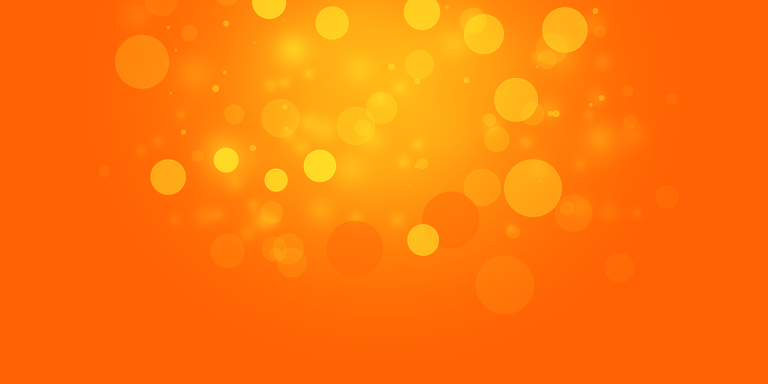
A WebGL 1 fragment shader for this background:

```glsl
precision highp float;
// Golden bokeh discs and soft light spots over a warm orange glow.

uniform vec2 u_resolution;

#define ORANGE vec3(1.0, 0.375, 0.01)
#define GOLD vec3(1.0, 0.73, 0.09)
#define YELLOW vec3(1.0, 0.90, 0.16)
#define EMBER vec3(1.0, 0.41, 0.02)
#define GLOW_CENTER vec2(0.0, 0.76)
#define GLOW_SIZE vec2(0.46, 0.42)
#define SPOT_COUNT 56
#define DISC_COUNT 34
#define DOT_COUNT 30
#define RIM_WIDTH 0.004

// Three pseudo-random values in 0..1 from one seed.
vec3 hash3(float seed) {
  vec3 q = fract(vec3(seed) * vec3(0.1031, 0.1130, 0.0973));
  q += dot(q, q.yzx + 33.33);
  return fract((q.xxy + q.yzz) * q.zyx);
}

vec2 gradientAt(vec2 cell) {
  float angle = 6.2832 * hash3(dot(cell, vec2(17.0, 59.0)) + 301.0).x;
  return vec2(cos(angle), sin(angle));
}

float gradientNoise(vec2 p) {
  vec2 i = floor(p), f = fract(p);
  vec2 u = f * f * f * (f * (f * 6.0 - 15.0) + 10.0);
  vec2 e = vec2(1.0, 0.0);
  float low = mix(dot(gradientAt(i), f), dot(gradientAt(i + e), f - e), u.x);
  float high = mix(dot(gradientAt(i + e.yx), f - e.yx),
                   dot(gradientAt(i + 1.0), f - 1.0), u.x);
  return mix(low, high, u.y);
}

float glow(vec2 p) {
  vec2 d = (p - GLOW_CENTER) / GLOW_SIZE;
  return max(exp(-dot(d, d)) - 0.03, 0.0);
}

// Scattered position: x spread about the middle, y hanging from the top.
vec2 scatter(vec3 h, float width, float drop) {
  return vec2((h.x * 2.0 - 1.0) * width, 1.02 - h.y * drop);
}

// Translucent disc with a slightly stronger rim.
void disc(inout vec3 color, vec2 p, vec2 center, float radius, vec3 tint, float alpha) {
  float d = length(p - center) - radius;
  float aa = 0.75 / u_resolution.y;
  float fill = 1.0 - smoothstep(-aa, aa, d);
  float rim = smoothstep(-RIM_WIDTH, 0.0, d);
  color = mix(color, tint, fill * alpha * (1.0 + 0.3 * rim));
}

void main() {
  vec2 p = (gl_FragCoord.xy - 0.5 * u_resolution) / u_resolution.y + vec2(0.0, 0.5);

  // Background glow with faint clouds.
  float heat = glow(p);
  heat *= 1.0 + 0.2 * gradientNoise(p * 5.0) * smoothstep(0.3, 0.7, p.y);
  vec3 color = mix(ORANGE, GOLD, heat);

  // Blurred light spots.
  float light = 0.0;
  for (int i = 0; i < SPOT_COUNT; i++) {
    vec3 h = hash3(float(i) + 11.0);
    vec2 center = scatter(h, 0.68, 0.64);
    float radius = mix(0.014, 0.055, h.z * h.z);
    vec2 d = (p - center) / radius;
    light += exp(-dot(d, d)) * (0.1 + 0.32 * glow(center));
  }
  color = mix(color, YELLOW, min(light, 0.75));

  // Faint scattered discs, brighter near the glow.
  for (int i = 0; i < DISC_COUNT; i++) {
    vec3 h = hash3(float(i) + 137.0);
    vec2 center = scatter(h, 0.78, 0.72);
    float radius = mix(0.014, 0.055, h.z * h.z);
    disc(color, p, center, radius, YELLOW, 0.06 + 0.26 * glow(center));
  }

  // Tiny bright dots.
  for (int i = 0; i < DOT_COUNT; i++) {
    vec3 h = hash3(float(i) + 419.0);
    vec2 center = scatter(h, 0.6, 0.55);
    disc(color, p, center, mix(0.002, 0.009, h.z * h.z), YELLOW, 0.15 + 0.3 * h.z);
  }

  // Large low discs: two embers and two pale ones.
  disc(color, p, vec2(-0.076, 0.352), 0.073, EMBER, 0.5);
  disc(color, p, vec2(0.174, 0.427), 0.074, EMBER, 0.5);
  disc(color, p, vec2(0.315, 0.258), 0.076, YELLOW, 0.1);
  disc(color, p, vec2(0.388, 0.510), 0.075, YELLOW, 0.38);

  // Leading bright discs.
  disc(color, p, vec2(-0.167, 0.568), 0.042, YELLOW, 0.85);
  disc(color, p, vec2(-0.411, 0.583), 0.032, YELLOW, 0.8);
  disc(color, p, vec2(-0.281, 0.531), 0.030, YELLOW, 0.75);
  disc(color, p, vec2(0.102, 0.375), 0.041, YELLOW, 0.6);
  disc(color, p, vec2(-0.562, 0.539), 0.046, YELLOW, 0.5);

  // Upper arc of large discs.
  disc(color, p, vec2(-0.630, 0.839), 0.070, YELLOW, 0.24);
  disc(color, p, vec2(-0.299, 0.995), 0.044, YELLOW, 0.75);
  disc(color, p, vec2(-0.135, 0.940), 0.043, YELLOW, 0.6);
  disc(color, p, vec2(0.099, 0.969), 0.047, YELLOW, 0.65);
  disc(color, p, vec2(0.260, 0.911), 0.052, YELLOW, 0.5);
  disc(color, p, vec2(0.471, 0.922), 0.059, YELLOW, 0.5);
  disc(color, p, vec2(0.344, 0.740), 0.057, YELLOW, 0.45);

  gl_FragColor = vec4(color, 1.0);
}
```
